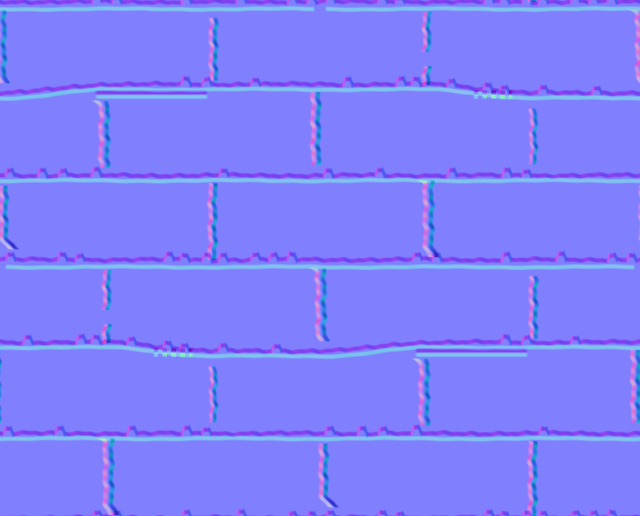
Reproduce this texture map procedurally as a Shadertoy shader.

```glsl
const float ROWS = 6.0;            // brick rows down the canvas
const float COLUMNS = 3.0;         // bricks across the canvas
const float BRICK_ASPECT = 2.485;  // brick width in row heights
const float GROUP_SHIFT = 1.5;     // sideways shift after every three rows
const float EDGE_HALF = 0.023;     // bevel half width, in row heights
const float EDGE_SOFT = 0.014;
const float UNDERSIDE_TILT = 0.50;
const float TOP_TILT = 0.53;
const float LEFT_TILT = 0.74;
const float RIGHT_TILT = 0.86;
const float CHIP_CELLS = 36.0;     // chip cells along one joint
const float CHIP_HEIGHT = 0.055;
const int BROKEN_JOINT = 2;
const float TAU = 6.2831853;

// Upright joints: sideways shift, start, end, half gap (row heights)
const vec4 UPRIGHTS[9] = vec4[9](
    vec4( 0.01, 0.12, 0.97, 0.037), vec4( 0.00, 0.21, 0.94, 0.024),
    vec4( 0.00, 0.14, 0.99, 0.022), vec4(-0.03, 0.17, 0.95, 0.037),
    vec4(-0.05, 0.07, 0.92, 0.032), vec4( 0.00, 0.26, 0.91, 0.018),
    vec4( 0.04, 0.16, 0.90, 0.028), vec4(-0.01, 0.13, 1.02, 0.026),
    vec4( 0.02, 0.10, 0.99, 0.037));

float hash(vec2 p) {
    return fract(sin(dot(p, vec2(127.1, 311.7))) * 4375.85);
}

float band(float lo, float hi, float soft, float v) {
    return smoothstep(lo - soft, lo + soft, v) * (1.0 - smoothstep(hi - soft, hi + soft, v));
}

// Tilt of a bevel along a curve with the given offset and slope
vec2 bevel(float offset, float slope, float soft) {
    float scale = inversesqrt(1.0 + slope * slope);
    float cover = 1.0 - smoothstep(EDGE_HALF - soft, EDGE_HALF + soft, abs(offset) * scale);
    return vec2(-slope, 1.0) * scale * cover;
}

// Height of a bed joint; the middle one sags at both ends
float bedLine(float x, int k) {
    float raised = band(0.27, 2.25, 0.25, x);
    return k == 0 ? 0.02 : k == 1 ? 0.08 - 0.1 * raised : 0.04;
}

// Lower brick edge: layered sines plus cellular chips
float raggedLine(float x, int k) {
    float a = TAU * x / COLUMNS, seed = float(k);
    float wave = 0.007 * sin(23.0 * a + seed) + 0.005 * sin(47.0 * a + 2.0 * seed)
               + 0.006 * sin(5.0 * a + 3.0 * seed);
    float u = x / COLUMNS * CHIP_CELLS;
    vec2 cell = vec2(mod(floor(u), CHIP_CELLS), seed + 3.0);
    float centre = mix(0.35, 0.65, hash(cell + 9.0));
    float chip = 1.0 - smoothstep(0.1, 0.32, abs(fract(u) - centre));
    return bedLine(x, k) + wave - CHIP_HEIGHT * chip * step(0.72, hash(cell));
}

float smoothLine(float x, int k) {
    float a = TAU * x / COLUMNS;
    float gap = k == 0 ? 0.085 : 0.06;
    return bedLine(x, k) + gap + 0.006 * sin(4.0 * a + float(k)) + 0.003 * sin(17.0 * a);
}

vec2 bedTilt(vec2 p, float soft) {
    float j = floor(p.y + 0.44), group = floor(j / 3.0);
    int k = int(j - 3.0 * group);
    float x = mod(p.x + GROUP_SHIFT * group, COLUMNS), y = p.y - j;
    float e = 0.004, run = 2.0 * e * BRICK_ASPECT;
    float lowSlope = (raggedLine(x + e, k) - raggedLine(x - e, k)) / run;
    float topSlope = (smoothLine(x + e, k) - smoothLine(x - e, k)) / run;
    float whole = k == 0 ? smoothstep(0.02, 0.035, abs(x - 1.5)) : 1.0;
    vec2 tilt = UNDERSIDE_TILT * bevel(y - raggedLine(x, k), lowSlope, soft)
              - TOP_TILT * whole * bevel(y - smoothLine(x, k), topSlope, soft);
    // Doubled ledge where the sagging joint overlaps itself
    if (k == 1) {
        float dashes = smoothstep(-0.4, 0.2, sin(x * 150.0));
        float ledge = band(0.45, 0.97, 0.01, x) + dashes * band(2.22, 2.4, 0.01, x);
        tilt += ledge * (UNDERSIDE_TILT * bevel(y - 0.075, 0.0, soft)
                       - TOP_TILT * bevel(y - 0.125, 0.0, soft));
    }
    return tilt;
}

// Sideways path of an upright, with worn corner and spreading foot
float uprightLine(float y, vec4 joint, float seed, float side) {
    float wobble = 0.009 * sin(21.0 * y + seed * 2.3) + 0.006 * sin(47.0 * y + seed);
    float corner = clamp((joint.y + 0.1 - y) / 0.14, 0.0, 1.0);
    float foot = clamp((y - joint.z + 0.2) / 0.2, 0.0, 1.0);
    float worn = side < 0.0 ? step(0.035, joint.w) : 0.0;
    return joint.x + side * joint.w + wobble - 0.13 * worn * corner * corner * corner
         + 3.0 * max(joint.x, 0.0) * foot * foot;
}

vec2 uprightTilt(vec2 p, float soft) {
    float row = floor(p.y - 0.03), group = floor(row / 3.0);
    int k = int(row - 3.0 * group);
    float x = p.x + GROUP_SHIFT * group - (k == 1 ? 0.5 : 0.0), y = p.y - row;
    float i = floor(x + 0.5), dx = (x - i) * BRICK_ASPECT, e = 0.008;
    int id = 3 * k + int(mod(i, COLUMNS));
    vec4 joint = UPRIGHTS[id];
    float seed = float(id);
    float present = band(joint.y, joint.z, 0.015, y);
    if (id == BROKEN_JOINT) present *= 1.0 - band(0.6, 0.77, 0.015, y);
    vec2 tilt = vec2(0.0);
    for (float side = -1.0; side < 2.0; side += 2.0) {
        float slope = (uprightLine(y + e, joint, seed, side)
                     - uprightLine(y - e, joint, seed, side)) / (2.0 * e);
        float mottle = 0.88 + 0.12 * sin(38.0 * y + seed + side);
        float strength = side < 0.0 ? LEFT_TILT : -RIGHT_TILT;
        tilt += strength * mottle * bevel(dx - uprightLine(y, joint, seed, side), slope, soft).yx;
    }
    return tilt * present;
}

void mainImage(out vec4 fragColor, in vec2 fragCoord) {
    vec2 uv = fragCoord / iResolution.xy;
    vec2 p = vec2(uv.x * COLUMNS, (1.0 - uv.y) * ROWS);
    float soft = max(EDGE_SOFT, 0.8 * ROWS / iResolution.y);
    vec2 tilt = bedTilt(p, soft) + uprightTilt(p, soft);
    tilt *= min(1.0, 0.9 / max(length(tilt), 0.001));
    // Pack the surface normal as colour
    vec3 normal = vec3(tilt.x, -tilt.y, sqrt(1.0 - dot(tilt, tilt)));
    fragColor = vec4(0.5 + 0.5 * normal, 1.0);
}
```
